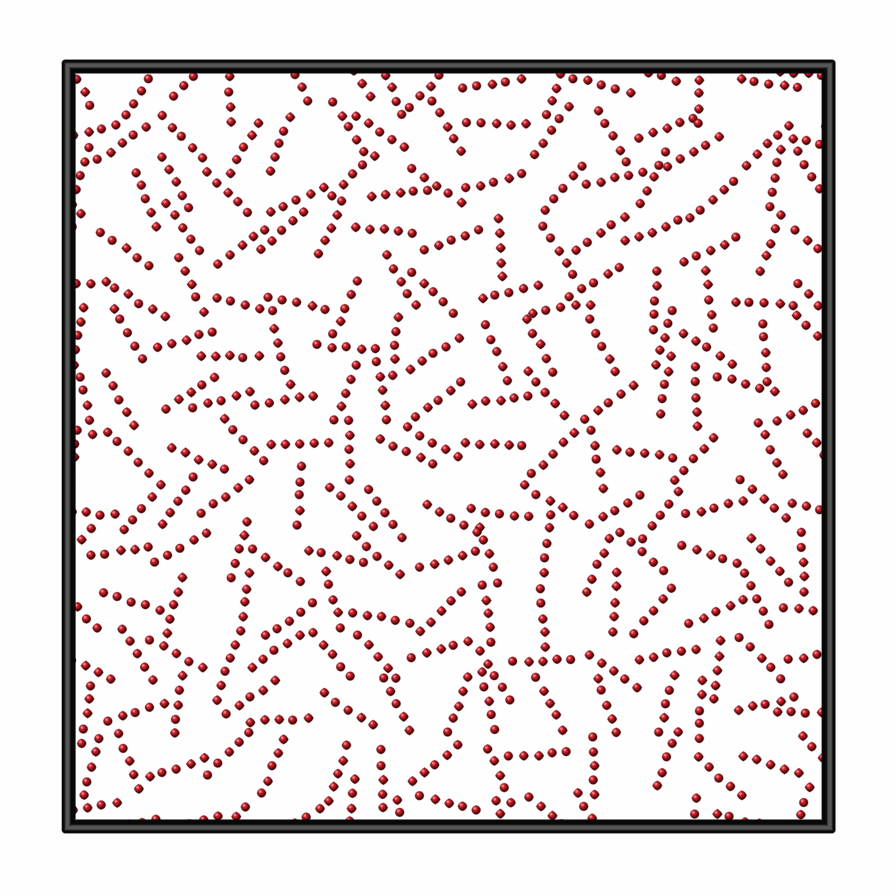
Give the GLSL for this pattern, as a three.js fragment shader.

```glsl
// Short strands of five glossy red beads scattered over white inside a dark bevelled frame.
// Strands sit on a jittered grid: even cells point freely, odd cells try several poses
// and keep the first one that stays clear of the four even neighbours.

#define CELL 0.0585         // grid pitch, one strand per cell
#define SPACING 0.0162      // distance between beads
#define BEADS 5
#define BEAD_RADIUS 0.005
#define WOBBLE 0.0028       // random shift of each bead
#define CLEARANCE 0.0135    // wanted gap between strands
#define POSES 9             // poses tried by an odd cell
#define FRAME_CENTER vec2(0.5007, 0.5017)
#define FRAME_HALF 0.4318
#define FRAME_WIDTH 0.0155
#define SOFT 0.001          // half width of smoothed edges

varying vec2 vUv;

const vec3 PAPER = vec3(0.995);
const vec3 BEAD_RED = vec3(0.77, 0.11, 0.14);
const vec3 BEAD_DARK = vec3(0.24, 0.02, 0.03);
const vec3 BEAD_SHINE = vec3(0.98, 0.50, 0.53);
const vec3 FRAME_BLACK = vec3(0.03, 0.03, 0.03);
const vec3 FRAME_GREY = vec3(0.33, 0.34, 0.33);

vec2 hash2(vec2 p, float seed) {
  vec3 q = fract(p.xyx * vec3(0.1031, 0.1030, 0.0973) + seed * 0.1713);
  q += dot(q, q.yzx + 33.33);
  return fract((q.xx + q.yz) * q.zy);
}

// Strand pose: center in xy, vector between beads in zw.
vec4 strandPose(vec2 cell, float pose, float wander) {
  vec2 center = cell + 0.5 + wander * (hash2(cell, pose) - 0.5);
  float angle = 3.14159 * hash2(cell + 57.0, pose + 3.0).x;
  return vec4(center * CELL, SPACING * vec2(cos(angle), sin(angle)));
}

vec4 evenStrand(vec2 cell) {
  return strandPose(cell, 0.0, 0.5);
}

float beadOffset(int i) {
  return float(i) - 0.5 * float(BEADS - 1);
}

// Smallest distance from the beads of strand a to the axis of strand b.
float strandGap(vec4 a, vec4 b) {
  float reach = 0.5 * float(BEADS - 1);
  float gap = 1.0;
  for (int i = 0; i < BEADS; i++) {
    vec2 d = a.xy + a.zw * beadOffset(i) - b.xy;
    float t = clamp(dot(d, b.zw) / (SPACING * SPACING), -reach, reach);
    gap = min(gap, length(d - b.zw * t));
  }
  return gap;
}

vec4 oddStrand(vec2 cell) {
  vec4 left = evenStrand(cell - vec2(1.0, 0.0));
  vec4 right = evenStrand(cell + vec2(1.0, 0.0));
  vec4 below = evenStrand(cell - vec2(0.0, 1.0));
  vec4 above = evenStrand(cell + vec2(0.0, 1.0));
  vec4 best = vec4(0.0);
  float bestGap = -1.0;
  for (int k = 0; k < POSES; k++) {
    vec4 s = strandPose(cell, float(k) + 1.0, 0.6);
    float gap = min(min(strandGap(s, left), strandGap(s, right)),
                    min(strandGap(s, below), strandGap(s, above)));
    if (gap > bestGap) { bestGap = gap; best = s; }
    if (bestGap > CLEARANCE) break;
  }
  return best;
}

// Bead lit from the upper left; shape varies from round to slightly diamond.
vec3 drawBead(vec3 color, vec2 p, float facet) {
  float d = mix(length(p), 0.82 * (abs(p.x) + abs(p.y)), 0.6 * facet) - BEAD_RADIUS;
  vec2 q = p / BEAD_RADIUS;
  vec3 ball = mix(BEAD_RED, BEAD_DARK, smoothstep(0.35, 1.15, length(q - vec2(-0.2, 0.25))));
  ball = mix(BEAD_SHINE, ball, smoothstep(0.1, 0.5, length(q - vec2(-0.3, 0.35))));
  return mix(ball, color, smoothstep(-SOFT, SOFT, d));
}

vec3 drawStrands(vec3 color, vec2 p) {
  vec2 home = floor(p / CELL);
  for (int y = -1; y <= 1; y++) {
    for (int x = -1; x <= 1; x++) {
      vec2 cell = home + vec2(float(x), float(y));
      if (length(p - (cell + 0.5) * CELL) > 1.15 * CELL) continue;
      vec4 s;
      if (mod(cell.x + cell.y, 2.0) > 0.5) s = oddStrand(cell);
      else s = evenStrand(cell);
      for (int i = 0; i < BEADS; i++) {
        vec2 rnd = hash2(cell + 11.0, float(i) + 20.0);
        vec2 bead = s.xy + s.zw * beadOffset(i) + WOBBLE * (rnd - 0.5);
        color = drawBead(color, p - bead, rnd.x);
      }
    }
  }
  return color;
}

void main() {
  vec2 q = abs(vUv - FRAME_CENTER) - FRAME_HALF;
  float corner = 0.004;
  vec2 r = q + corner;
  float outer = length(max(r, 0.0)) + min(max(r.x, r.y), 0.0) - corner;
  float depth = -max(q.x, q.y) / FRAME_WIDTH;   // 0 at outer edge, 1 at inner edge

  vec3 color = PAPER;
  if (depth > 0.8) color = drawStrands(color, vUv);

  // Frame bar with a grey sheen along its middle
  float sheen = smoothstep(0.14, 0.34, depth) * (1.0 - smoothstep(0.48, 0.70, depth));
  vec3 bar = mix(FRAME_BLACK, FRAME_GREY, sheen);
  float inner = (depth - 1.0) * FRAME_WIDTH;
  float cover = (1.0 - smoothstep(-SOFT, SOFT, outer)) * (1.0 - smoothstep(-SOFT, SOFT, inner));
  gl_FragColor = vec4(mix(color, bar, cover), 1.0);
}
```
